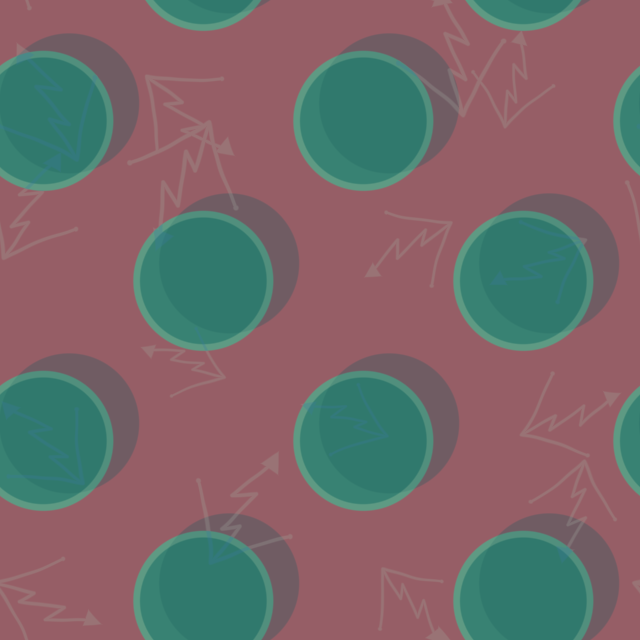
This pattern is drawn by a three.js fragment shader. Its source:

```glsl
// Staggered ringed discs with cast shadows, and translucent hand-drawn zigzag arrows between them.
#define DISC_REPEATS 2.0
#define DISC_ORIGIN vec2(0.0677, 0.8112)
#define DISC_RADIUS 0.1094
#define RING_WIDTH 0.0104
#define SHADOW_SHIFT vec2(0.0404, 0.0273)
#define ARROW_CELLS 4.0
#define ARROW_JITTER 0.18
#define ARROW_LENGTH vec2(0.13, 0.215)
#define STROKE 0.0145
#define WOBBLE 0.003
#define INK_OPACITY 0.30
#define SEED 7.0

varying vec2 vUv;

const vec3 GROUND = vec3(0.59, 0.37, 0.40);
const vec3 SHADOW = vec3(0.44, 0.36, 0.39);
const vec3 DISC = vec3(0.22, 0.51, 0.45);
const vec3 RING = vec3(0.37, 0.605, 0.515);
const vec3 DISC_SHADE = vec3(0.86, 0.93, 0.95);
const vec3 INK = vec3(0.62, 0.64, 0.60);
const vec3 INK_ON_DISC = vec3(0.22, 0.48, 0.62);

vec2 hash2(vec2 c) {
  vec3 q = fract(c.xyx * vec3(0.1031, 0.1030, 0.0973));
  q += dot(q, q.yzx + 33.33);
  return fract((q.xx + q.yz) * q.zy);
}

float cornerSlope(vec2 cell, vec2 corner, vec2 f, float period) {
  float a = 6.28319 * hash2(mod(cell + corner, period) + 51.0).x;
  return dot(vec2(cos(a), sin(a)), f - corner);
}

// Gradient noise that wraps after a whole number of cells
float gradientNoise(vec2 p, float period) {
  vec2 c = floor(p), f = fract(p);
  vec2 u = f * f * (3.0 - 2.0 * f);
  float low = mix(cornerSlope(c, vec2(0, 0), f, period), cornerSlope(c, vec2(1, 0), f, period), u.x);
  float high = mix(cornerSlope(c, vec2(0, 1), f, period), cornerSlope(c, vec2(1, 1), f, period), u.x);
  return mix(low, high, u.y);
}

float segment(vec2 p, vec2 a, vec2 b) {
  vec2 ab = b - a;
  return length(p - a - ab * clamp(dot(p - a, ab) / dot(ab, ab), 0.0, 1.0));
}

// Distance to the nearest disc edge on a staggered, wrapping lattice
float discs(vec2 p) {
  vec2 q = (p - DISC_ORIGIN) * DISC_REPEATS;
  float even = length(fract(q + 0.5) - 0.5);
  float odd = length(fract(q) - 0.5);
  return min(even, odd) / DISC_REPEATS - DISC_RADIUS;
}

// Unit arrow from the corner at x = 0 to the tip at x = 1
float arrow(vec2 p) {
  vec2 q = vec2(p.x, abs(p.y));

  // Two bowed arms with thicker ends
  vec2 armEnd = vec2(0.50, 0.42);
  float bow = 0.45 * max(q.x * (armEnd.x - q.x), 0.0);
  float d = segment(q + vec2(0.0, bow), vec2(0.0), armEnd) - STROKE;
  d = min(d, length(q - armEnd) - 1.35 * STROKE);

  // Zigzag shaft
  for (int i = 0; i < 3; i++) {
    float k = float(i);
    vec2 a = vec2(0.27, 0.07) * k;
    vec2 b = vec2(0.37 + 0.28 * k, 0.02 * k - 0.04);
    d = min(d, segment(p, a, b) - STROKE);
    if (i < 2) d = min(d, segment(p, b, a + vec2(0.27, 0.07)) - STROKE);
  }

  // Rounded head
  float head = max(0.88 - q.x, dot(q - vec2(1.0, 0.0), vec2(0.474, 0.880)));
  return min(d, head - 0.01);
}

// Nearest arrow, one in each jittered cell
float arrows(vec2 p) {
  vec2 home = floor(p * ARROW_CELLS);
  float d = 1.0;
  for (int y = -1; y <= 1; y++) {
    for (int x = -1; x <= 1; x++) {
      vec2 cell = home + vec2(x, y);
      vec2 id = mod(cell, ARROW_CELLS) + SEED;
      vec2 centre = (cell + 0.5) / ARROW_CELLS + ARROW_JITTER * (hash2(id) - 0.5);
      vec2 pick = hash2(id + 19.0);
      float size = mix(ARROW_LENGTH.x, ARROW_LENGTH.y, pick.y);
      float c = cos(6.28319 * pick.x), s = sin(6.28319 * pick.x);
      vec2 local = mat2(c, -s, s, c) * (p - centre) / size + vec2(0.5, 0.0);
      if (hash2(id + 37.0).x < 0.5) local.y = -local.y;
      d = min(d, arrow(local) * size);
    }
  }
  return d;
}

float coverage(float d, float soft) {
  return 1.0 - smoothstep(-soft, soft, d);
}

void main() {
  float soft = fwidth(vUv.x);

  // Ground, shadows, then ringed discs that show the shadow faintly
  float edge = discs(vUv);
  float disc = coverage(edge, soft);
  float shade = coverage(discs(vUv - SHADOW_SHIFT), soft);
  vec3 face = mix(RING, DISC, coverage(edge + RING_WIDTH, soft));
  face *= mix(vec3(1.0), DISC_SHADE, shade);
  vec3 color = mix(mix(GROUND, SHADOW, shade), face, disc);

  // Arrows with a slightly unsteady hand
  vec2 sway = vec2(gradientNoise(vUv * 24.0, 24.0), gradientNoise(vUv * 24.0 + 11.5, 24.0));
  float ink = coverage(arrows(vUv + WOBBLE * sway), soft);
  color = mix(color, mix(INK, INK_ON_DISC, disc), INK_OPACITY * ink);

  gl_FragColor = vec4(color, 1.0);
}
```
